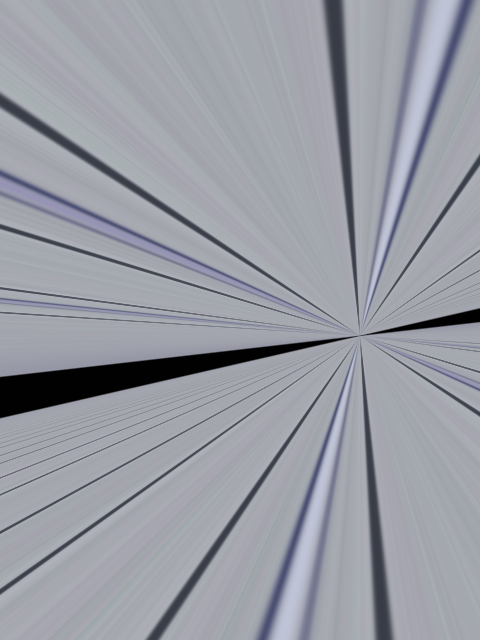
Reproduce this background procedurally as a WebGL 1 fragment shader.

```glsl
precision highp float;
// Brushed metal rays meeting at one point, split by a black wedge.
// Each ray is a stripe of a flat plane in perspective: the ratio along/across
// the tilted horizon gives a plane coordinate in which the grooves repeat.

uniform vec2 u_resolution;

const vec2 CENTER = vec2(0.75, 0.4753);     // vanishing point, share of canvas
const float HORIZON_ANGLE = 0.1815;         // tilt of the horizon, radians
const float PLANE_SCALE = 1.02;             // plane units per groove step
const float PERIOD = 2.0;                   // repeat of the groove pattern
const float GROOVE_A = 0.10;                // groove places within a period
const float GROOVE_B = 0.97;
const float GROOVE_WIDTH = 0.031;
const float BLUE_PLACE = 0.455;             // blue fold within a period
const float BLUE_DRIFT = -0.06;             // its shift from period to period
const float WEDGE_ABOVE = 0.0677;           // wedge slopes about the horizon
const float WEDGE_BELOW = 0.0437;

const vec3 METAL = vec3(0.645, 0.655, 0.685);
const vec3 METAL_SHADE = vec3(0.56, 0.56, 0.63);
const vec3 GROOVE_COLOR = vec3(0.22, 0.235, 0.275);
const vec3 BLUE_DARK = vec3(0.27, 0.29, 0.43);
const vec3 BLUE_DIM = vec3(0.40, 0.41, 0.52);
const vec3 FOLD_LIGHT = vec3(0.76, 0.78, 0.86);
const vec3 FOLD_PURPLE = vec3(0.58, 0.57, 0.71);
const vec3 WEDGE_COLOR = vec3(0.005);

float hash(float n) {
  return fract(sin(n * 12.9898) * 43758.547);
}

float noise(float x) {
  float i = floor(x);
  float f = fract(x);
  return mix(hash(i), hash(i + 1.0), f * f * (3.0 - 2.0 * f)) - 0.5;
}

// Signed distance to the nearest repeat of a place
float repeatDistance(float v, float place) {
  return mod(v - place + 0.5 * PERIOD, PERIOD) - 0.5 * PERIOD;
}

// Soft stripe that widens and fades when thinner than a pixel
float stripe(float d, float width, float blur) {
  float w = sqrt(width * width + blur * blur);
  return width / w * exp(-d * d / (w * w));
}

// Stripe with a flatter core
float groove(float d, float blur) {
  float w = sqrt(GROOVE_WIDTH * GROOVE_WIDTH + blur * blur);
  float q = d * d / (w * w);
  return GROOVE_WIDTH / w * exp(-q * q);
}

// Fine streaks in three sizes, fading where they get too dense
vec3 streaks(float v, float blur) {
  vec3 sum = vec3(0.0);
  float frequency = 9.0;
  for (int i = 0; i < 3; i++) {
    float x = v * frequency + 31.0 * float(i);
    float fade = 1.0 / (1.0 + pow(blur * frequency * 1.5, 2.0));
    float tint = noise(x * 0.7 + 80.0);
    sum += fade * (0.028 * noise(x) + 0.02 * tint * vec3(0.7, -0.5, 0.4));
    frequency *= 3.3;
  }
  return sum;
}

void main() {
  float pixel = 1.0 / u_resolution.y;
  vec2 p = (gl_FragCoord.xy - CENTER * u_resolution) * pixel;

  // Plane coordinate and its change across one pixel
  vec2 axis = vec2(cos(HORIZON_ANGLE), sin(HORIZON_ANGLE));
  float along = dot(p, axis);
  float across = dot(p, vec2(-axis.y, axis.x));
  float side = across < 0.0 ? -1.0 : 1.0;
  float depth = max(abs(across), 0.0001);
  float v = along * side / (depth * PLANE_SCALE);
  float blur = 0.6 * pixel * length(p) / (depth * depth * PLANE_SCALE);

  // Metal, darker toward the upper side of the wedge
  vec3 color = METAL + streaks(v, blur);
  color = mix(color, METAL_SHADE, 0.65 * smoothstep(-3.0, -13.0, v));
  color = mix(color, METAL_SHADE, 0.4 * smoothstep(13.0, 24.0, v));

  // Grooves with a pale rim
  float a = repeatDistance(v, GROOVE_A);
  float b = repeatDistance(v, GROOVE_B);
  float shown = smoothstep(-4.8, -4.3, v) * (1.0 - smoothstep(8.0, 20.0, v));
  color += 0.04 * shown * (stripe(a, 0.10, blur) + stripe(b, 0.10, blur));
  float dark = max(groove(a, blur), groove(b, blur));
  color = mix(color, GROOVE_COLOR, shown * dark);

  // Blue folds: dim edge, light crest, dark edge
  float cell = floor(v / PERIOD);
  float f = repeatDistance(v, BLUE_PLACE + BLUE_DRIFT * cell);
  float folded = shown * (1.0 - smoothstep(1.0, 1.4, v));
  vec3 crest = mix(FOLD_PURPLE, FOLD_LIGHT, step(-0.5, cell));
  color = mix(color, crest, 0.9 * folded * stripe(f, 0.055, blur));
  color = mix(color, BLUE_DIM, 0.8 * folded * stripe(f + 0.083, 0.024, blur));
  color = mix(color, BLUE_DARK, 0.95 * folded * stripe(f - 0.07, 0.027, blur));

  // Black wedge around the horizon
  float reach = abs(along);
  float height = along < 0.0 ? -across : across;
  float inside = min(height + WEDGE_ABOVE * reach, WEDGE_BELOW * reach - height);
  color = mix(color, WEDGE_COLOR, smoothstep(-pixel, pixel, inside));

  gl_FragColor = vec4(color, 1.0);
}
```
